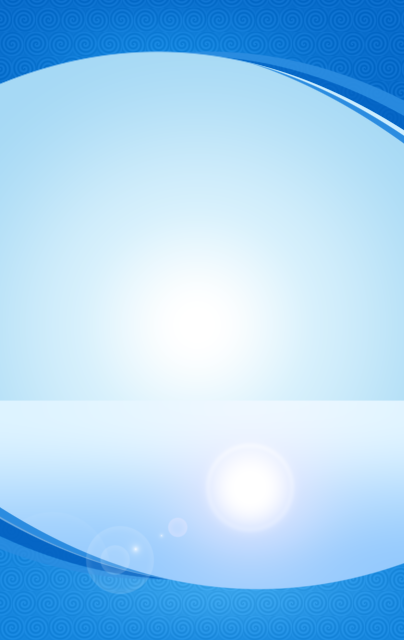
A Shadertoy shader for this background:

```glsl
const vec3 DEEP_BLUE = vec3(0.01, 0.38, 0.76);
const vec3 MID_BLUE = vec3(0.07, 0.51, 0.86);
const vec3 BRIGHT_BLUE = vec3(0.22, 0.64, 0.92);
const vec3 BAND_BLUE = vec3(0.17, 0.55, 0.88);
const vec3 SKY_RIM = vec3(0.65, 0.85, 0.96);
const vec3 SKY_MID = vec3(0.86, 0.95, 0.99);
const vec3 HORIZON = vec3(0.86, 0.95, 1.0);
const vec3 LOW_SKY = vec3(0.58, 0.79, 0.99);
const vec3 PALE = vec3(0.80, 0.93, 1.0);
const vec3 LAVENDER = vec3(0.92, 0.91, 1.0);
const vec2 SKY_GLOW = vec2(0.488, 0.492);
const vec2 SUN = vec2(0.619, 0.238);
const float SPLIT_HEIGHT = 0.374;
const float SWIRL_SIZE = 0.038;
const float SWIRL_DEPTH = 0.028;

float hash(vec2 cell) {
    vec3 h = fract(cell.xyx * vec3(0.1031, 0.1030, 0.0973));
    h += dot(h, h.yzx + 33.33);
    return fract((h.x + h.y) * h.z);
}

// Smooth coverage, one where d is positive
float cover(float d) {
    float w = 1.0 / iResolution.y;
    return smoothstep(-w, w, d);
}

// Coverage of the strip from low to high
float strip(float d, float low, float high) {
    return cover(d - low) * cover(high - d) * step(low, high);
}

float topEdge(float x) {
    float d = x - 0.39;
    return 0.919 - 0.33 * d * d;
}

float bottomEdge(float x) {
    float d = x - 0.64;
    return 0.0795 + 0.312 * d * d;
}

// Embossed spirals in staggered cells
float swirls(vec2 p) {
    vec2 g = p / SWIRL_SIZE;
    g.x += 0.5 * mod(floor(g.y), 2.0);
    vec2 c = fract(g) - 0.5;
    float turn = hash(floor(g)) * 6.2832;
    float r = length(c);
    float side = hash(floor(g) + 7.0) < 0.5 ? -1.0 : 1.0;
    return cos(r * 38.0 + side * atan(c.y, c.x + 1e-5) + turn) * smoothstep(0.72, 0.4, r);
}

vec3 frameColor(vec2 uv, vec2 p) {
    float topLight = exp(-8.0 * pow(uv.x - 0.42, 2.0)) * smoothstep(1.04, 0.9, uv.y);
    vec3 top = mix(DEEP_BLUE, MID_BLUE, 0.25 + 0.85 * topLight);
    float bottomLight = exp(-7.0 * pow(uv.x - 0.55, 2.0)) * smoothstep(-0.05, 0.09, uv.y);
    vec3 bottom = mix(MID_BLUE, BRIGHT_BLUE, bottomLight);
    return mix(bottom, top, step(0.5, uv.y)) + SWIRL_DEPTH * swirls(p);
}

vec3 panelColor(vec2 uv, vec2 p, vec2 scale) {
    // Upper radial glow
    float r = length(p - SKY_GLOW * scale);
    vec3 sky = mix(vec3(1.0), SKY_MID, smoothstep(0.015, 0.2, r));
    sky = mix(sky, SKY_RIM, smoothstep(0.12, 0.47, r));

    // Lower sky and sun
    float s = length(p - SUN * scale);
    vec3 low = mix(LOW_SKY, HORIZON, smoothstep(0.11, 0.35, uv.y));
    low = mix(low, LAVENDER, 0.85 * exp(-s * s * 65.0));
    low = mix(low, vec3(0.97, 0.99, 1.0), 0.6 * exp(-pow((uv.x - 0.6) * 2.6, 2.0)) * smoothstep(0.22, 0.37, uv.y));
    low = mix(low, vec3(1.0), smoothstep(0.085, 0.02, s));
    low += 0.025 * vec3(1.0, 0.7, 0.7) * smoothstep(0.007, 0.0, abs(s - 0.066));
    return mix(low, sky, cover(uv.y - SPLIT_HEIGHT));
}

// Translucent lens disc with a brighter rim
float lens(vec2 p, vec2 center, float radius) {
    float d = length(p - center) - radius;
    return cover(-d) * (0.55 + 0.45 * smoothstep(-0.012, 0.0, d));
}

void mainImage(out vec4 fragColor, in vec2 fragCoord) {
    vec2 uv = fragCoord / iResolution.xy;
    vec2 scale = vec2(iResolution.x / iResolution.y, 1.0);
    vec2 p = uv * scale;
    float above = uv.y - topEdge(uv.x);
    float below = bottomEdge(uv.x) - uv.y;
    vec3 color = frameColor(uv, p);

    // Ribbons outside the panel
    float right = uv.x - 0.45;
    color = mix(color, BAND_BLUE, 0.9 * strip(above, 0.05 * (uv.x - 0.55), 0.085 * right));
    color = mix(color, DEEP_BLUE, 0.7 * strip(above, 0.0, 0.05 * (uv.x - 0.55)));
    float left = 0.42 - uv.x;
    color = mix(color, BAND_BLUE, 0.75 * strip(below, 0.107 * left, 0.155 * left));
    color = mix(color, DEEP_BLUE, 0.9 * strip(below, 0.0, 0.107 * left));
    color = mix(color, BAND_BLUE, strip(below, 0.0, 0.034 * left));
    color = mix(color, PALE, 0.5 * strip(below, 0.034 * left, 0.042 * left));

    // Panel and its inner crescent
    float inside = cover(-above) * cover(-below);
    color = mix(color, panelColor(uv, p, scale), inside);
    float tip = max(uv.x - 0.62, 0.0);
    color = mix(color, PALE, strip(-above, 0.0, 0.022 * tip));
    color = mix(color, BAND_BLUE, strip(-above, 0.022 * tip, 0.054 * tip));

    // Lens flares
    float flare = 0.16 * lens(p, vec2(0.297, 0.125) * scale, 0.053);
    flare += 0.16 * lens(p, vec2(0.285, 0.125) * scale, 0.023);
    flare += 0.06 * lens(p, vec2(0.13, 0.11) * scale, 0.09) * inside;
    color = mix(color, vec3(0.93, 0.96, 1.0), flare);
    color = mix(color, LAVENDER, 0.4 * lens(p, vec2(0.44, 0.176) * scale, 0.015));
    float spark = length(p - vec2(0.336, 0.142) * scale);
    float dot2 = length(p - vec2(0.4, 0.163) * scale);
    color = mix(color, vec3(1.0), 0.9 * exp(-spark * 220.0) + 0.7 * exp(-dot2 * 500.0));

    fragColor = vec4(clamp(color, 0.0, 1.0), 1.0);
}
```
